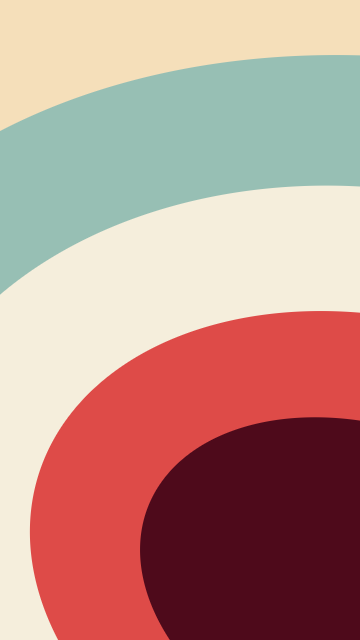
Write a Shadertoy shader that draws this background.

```glsl
// Flat retro rings: four nested, tilted ovals opening towards the lower right.
// Each oval is a conic given by its leftmost point, its topmost point and a
// fullness value; they are painted from the outermost to the innermost.

// Palette
const vec3 SAND   = vec3(0.961, 0.873, 0.730);
const vec3 TEAL   = vec3(0.594, 0.749, 0.706);
const vec3 CREAM  = vec3(0.961, 0.932, 0.862);
const vec3 CORAL  = vec3(0.870, 0.293, 0.282);
const vec3 MAROON = vec3(0.306, 0.039, 0.104);

// Ovals in canvas units: leftmost point (xy) and topmost point (zw)
const vec4 TEAL_SPAN   = vec4(-0.671, 0.227, 0.933, 0.914);
const vec4 CREAM_SPAN  = vec4(-0.301, 0.198, 0.907, 0.710);
const vec4 CORAL_SPAN  = vec4( 0.083, 0.169, 0.891, 0.514);
const vec4 MAROON_SPAN = vec4( 0.389, 0.141, 0.875, 0.348);

// Fullness of each oval: 0.5 is upright, lower values bulge and tilt
const float TEAL_FULLNESS   = 0.433;
const float CREAM_FULLNESS  = 0.475;
const float CORAL_FULLNESS  = 0.420;
const float MAROON_FULLNESS = 0.395;

// Antialiased coverage of a conic tangent to the left and top of its span
float ovalMask(vec2 p, vec4 span, float fullness) {
    vec2 size = span.zw - span.xy;
    // x grows from the left tangent, y grows down from the top tangent
    vec2 q = vec2(p.x - span.x, span.w - p.y) / size;
    float chord = q.x + q.y - 1.0;
    float field = fullness * chord * chord - q.x * q.y;

    // Divide by the screen-space slope to get a distance in pixels
    vec2 slope = (2.0 * fullness * chord - q.yx) / (size * iResolution.xy);
    return clamp(0.5 - field / max(length(slope), 1e-6), 0.0, 1.0);
}

void mainImage(out vec4 fragColor, in vec2 fragCoord) {
    vec2 p = fragCoord / iResolution.xy;

    // Layers from back to front
    vec3 color = SAND;
    color = mix(color, TEAL,   ovalMask(p, TEAL_SPAN,   TEAL_FULLNESS));
    color = mix(color, CREAM,  ovalMask(p, CREAM_SPAN,  CREAM_FULLNESS));
    color = mix(color, CORAL,  ovalMask(p, CORAL_SPAN,  CORAL_FULLNESS));
    color = mix(color, MAROON, ovalMask(p, MAROON_SPAN, MAROON_FULLNESS));

    fragColor = vec4(color, 1.0);
}
```
